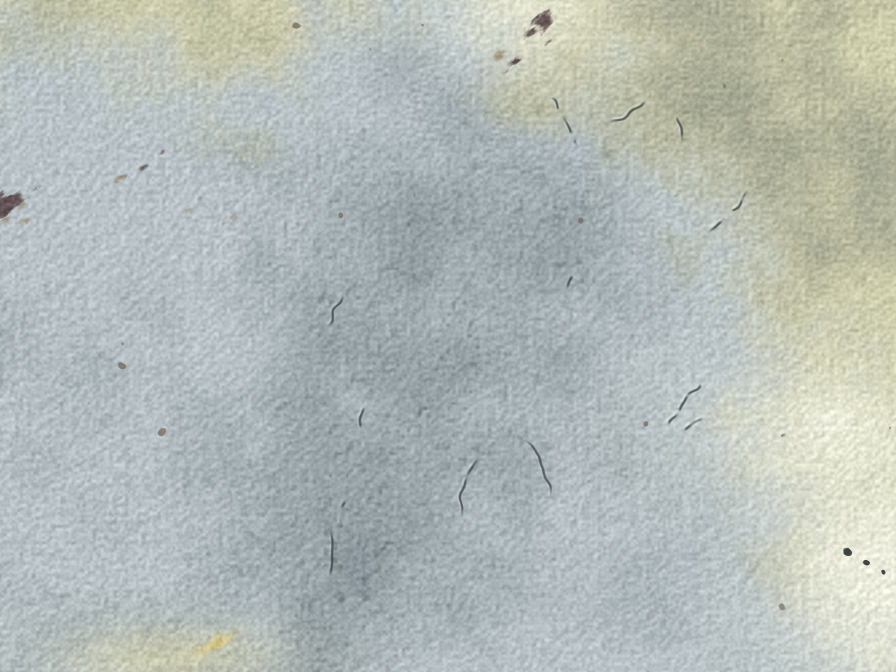
A Shadertoy shader for this texture:

```glsl
float hash(vec2 p) {
    return fract(sin(dot(p, vec2(127.1, 311.7))) * 43758.5453);
}

float noise(vec2 p) {
    vec2 i = floor(p), f = fract(p);
    f = f * f * (3.0 - 2.0 * f);
    return mix(mix(hash(i), hash(i + vec2(1, 0)), f.x),
               mix(hash(i + vec2(0, 1)), hash(i + vec2(1, 1)), f.x), f.y);
}

float fbm(vec2 p) {
    float sum = 0.0, amp = 0.5;
    for (int i = 0; i < 5; i++) {
        sum += amp * noise(p);
        p = mat2(1.6, 1.2, -1.2, 1.6) * p + 7.3;
        amp *= 0.5;
    }
    return sum;
}

mat2 rotate(float a) {
    return mat2(cos(a), -sin(a), sin(a), cos(a));
}

// Soft elliptical patch
float blob(vec2 p, vec2 center, vec2 radius) {
    vec2 d = (p - center) / radius;
    return exp(-dot(d, d));
}

// Short bent hairline, broken along its length
float crack(vec2 p, float id) {
    vec2 center = vec2(0.3 + 0.85 * hash(vec2(id, 1.0)), 0.12 + 0.75 * hash(vec2(id, 2.0)));
    float len = mix(0.018, 0.06, hash(vec2(id, 3.0)));
    vec2 q = rotate(mix(0.6, 2.4, hash(vec2(id, 4.0)))) * (p - center);
    q.y += (hash(vec2(id, 5.0)) - 0.5) * 9.0 * q.x * q.x + 0.008 * (noise(vec2(q.x * 60.0, id)) - 0.5);
    float fade = smoothstep(len, len * 0.6, abs(q.x)) * smoothstep(0.15, 0.5, noise(vec2(q.x * 70.0, id + 9.0)));
    return fade * smoothstep(0.0032, 0.0004, abs(q.y));
}

// Small round fleck with a ragged rim
float fleck(vec2 p, vec2 center, float radius) {
    float d = length(p - center) + 0.007 * (noise(p * 130.0) - 0.5);
    return smoothstep(radius + 0.0015, radius - 0.0015, d);
}

void mainImage(out vec4 fragColor, in vec2 fragCoord) {
    vec2 p = fragCoord / iResolution.y;
    float cloud = fbm(p * 3.5 + 2.0) - 0.5;
    float mottle = fbm(p * 13.0 + 20.0) - 0.5;

    // Blue-grey ground, darkest around the middle
    float shade = 0.85 * blob(p, vec2(0.64, 0.47), vec2(0.33, 0.3))
                + 0.55 * blob(p, vec2(0.45, 0.14), vec2(0.2, 0.14))
                + 0.4 * blob(p, vec2(0.73, 0.68), vec2(0.2, 0.12))
                + 0.35 * blob(p, vec2(0.62, 0.87), vec2(0.1, 0.1));
    shade = clamp(shade + 0.7 * cloud + 0.9 * mottle, 0.0, 1.0);
    vec3 color = mix(vec3(0.725, 0.765, 0.78), vec3(0.55, 0.595, 0.615), shade);

    // Yellowed film along the top and the right
    float edge = max(p.y - 0.86, p.x - 1.3 + 0.45 * p.y);
    edge -= 0.14 * blob(p, vec2(0.62, 0.9), vec2(0.11, 0.2));
    float warm = smoothstep(-0.14, 0.16, edge + 0.35 * cloud + 0.3 * mottle);
    warm = max(warm, 0.8 * blob(p, vec2(0.25, 0.02), vec2(0.16, 0.05)));
    float olive = 0.8 * blob(p, vec2(1.2, 0.72), vec2(0.18, 0.16))
                + 0.7 * blob(p, vec2(1.1, 0.92), vec2(0.13, 0.12))
                + 0.7 * blob(p, vec2(0.03, 0.95), vec2(0.12, 0.09));
    olive = clamp(olive + 1.1 * cloud + 1.2 * mottle, 0.0, 1.0);
    color = mix(color, mix(vec3(0.81, 0.805, 0.675), vec3(0.62, 0.635, 0.56), olive), warm);

    // Bleached patches
    float pale = blob(p, vec2(1.3, 0.14), vec2(0.13, 0.17))
               + 0.7 * blob(p, vec2(1.24, 0.36), vec2(0.2, 0.1))
               + 0.8 * blob(p, vec2(0.77, 1.0), vec2(0.12, 0.09));
    color = mix(color, vec3(0.93, 0.935, 0.87), clamp(pale * (1.0 + mottle), 0.0, 0.95));

    // Smeared rust with dark purple cores
    float area = blob(p, vec2(0.18, 0.68), vec2(0.14, 0.09))
               + 0.9 * blob(p, vec2(0.77, 0.89), vec2(0.07, 0.06))
               + 0.8 * blob(p, vec2(0.81, 0.97), vec2(0.04, 0.04))
               + 0.8 * blob(p, vec2(0.0, 0.66), vec2(0.04, 0.07));
    vec2 smear = rotate(0.6) * p * vec2(15.0, 32.0);
    float stain = fbm(smear + 4.0) + 0.28 * area;
    float halo = fbm(smear * 1.3 + 31.0) + 0.28 * area;
    color = mix(color, vec3(0.56, 0.49, 0.39), 0.7 * smoothstep(0.83, 0.95, halo));
    color = mix(color, vec3(0.35, 0.28, 0.29), 0.9 * smoothstep(0.86, 0.94, stain));

    // Golden scrape
    vec2 scrape = rotate(0.5) * (p - vec2(0.32, 0.045));
    scrape.y += 0.012 * (noise(p * 50.0) - 0.5);
    color = mix(color, vec3(0.87, 0.78, 0.46), 0.8 * blob(scrape, vec2(0.0), vec2(0.03, 0.007)));

    // Leathery grain, lit from the upper left
    vec2 g = p * 165.0;
    float relief = noise(g) - noise(g + vec2(0.6, -0.6));
    float grit = noise(p * 250.0 + 50.0) - 0.5;
    float pits = smoothstep(0.68, 0.95, noise(p * 120.0 + 80.0));
    color += 0.09 * relief + 0.09 * grit - 0.06 * pits * (0.5 + shade);

    // Hairline cracks with a lit lip
    for (float i = 0.0; i < 13.0; i++) {
        color += 0.07 * crack(p + vec2(0.003, -0.003), i);
        color = mix(color, vec3(0.22, 0.25, 0.27), 0.75 * crack(p, i));
    }

    // Brown flecks, then black ones on the bleached corner
    for (float i = 0.0; i < 16.0; i++) {
        vec2 center = vec2(1.33 * hash(vec2(i, 11.0)), hash(vec2(i, 12.0)));
        float radius = mix(0.001, 0.005, hash(vec2(i, 13.0)));
        color = mix(color, vec3(0.42, 0.36, 0.31), 0.65 * fleck(p, center, radius));
    }
    for (float i = 0.0; i < 3.0; i++) {
        vec2 center = vec2(1.262 + 0.026 * i, 0.178 - 0.014 * i);
        color = mix(color, vec3(0.13, 0.15, 0.16), 0.85 * fleck(p, center, 0.005 - 0.001 * i));
    }

    fragColor = vec4(clamp(color, 0.0, 1.0), 1.0);
}
```
